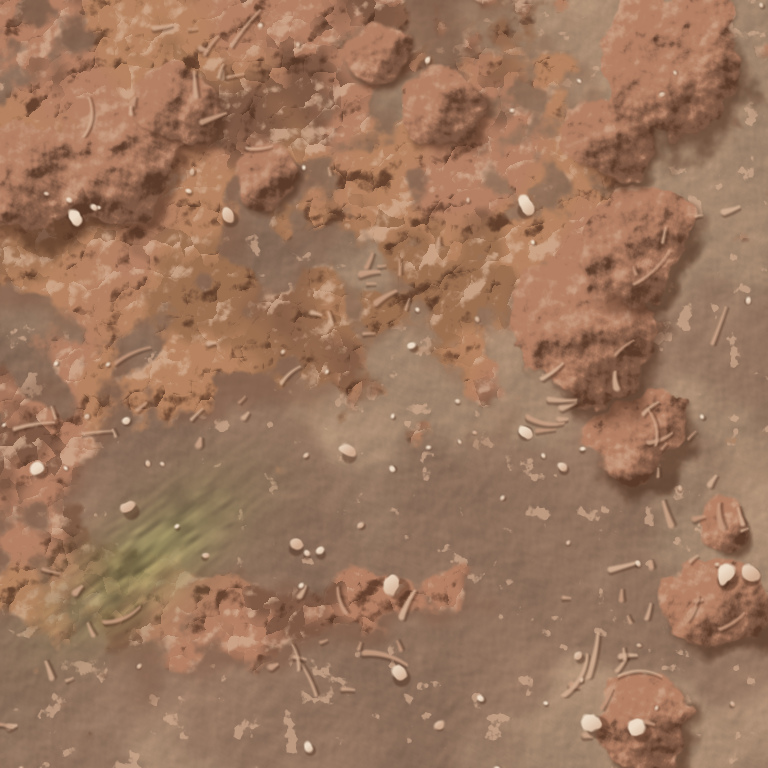
Give the GLSL for this texture, as a Shadertoy shader.

```glsl
// Dusty ground with rusty rubble, lumpy stones, straw, pale pebbles and a little grass.
const vec3 SOIL       = vec3(0.57, 0.45, 0.37);
const vec3 SOIL_LIGHT = vec3(0.67, 0.55, 0.45);
const vec3 RUST       = vec3(0.71, 0.50, 0.39);
const vec3 UMBER      = vec3(0.50, 0.35, 0.27);
const vec3 OCHRE      = vec3(0.73, 0.53, 0.36);
const vec3 STRAW      = vec3(0.82, 0.67, 0.56);
const vec3 CREAM      = vec3(0.93, 0.86, 0.78);
const vec3 SHADE      = vec3(0.30, 0.18, 0.12);
const vec3 GRASS      = vec3(0.55, 0.52, 0.34);
const vec2 LIGHT      = vec2(-0.6, 0.8);   // direction towards the sun
const float SOFT      = 0.0024;            // edge softness
const int STONES = 14, STRAWS = 110, PEBBLES = 80;

float hash(vec2 p) {
    return fract(sin(dot(p, vec2(127.1, 311.7))) * 43758.5453);
}
vec2 hash2(vec2 p) {
    return vec2(hash(p), hash(p + 17.3));
}
float noise(vec2 p) {
    vec2 i = floor(p), f = fract(p);
    f = f * f * (3.0 - 2.0 * f);
    return mix(mix(hash(i), hash(i + vec2(1, 0)), f.x),
               mix(hash(i + vec2(0, 1)), hash(i + vec2(1, 1)), f.x), f.y);
}
float fbm(vec2 p) {
    float sum = 0.0, amp = 0.53;
    for (int i = 0; i < 4; i++, amp *= 0.5) {
        sum += amp * noise(p);
        p = mat2(0.8, 0.6, -0.6, 0.8) * p * 2.03 + 7.1;
    }
    return sum;
}
mat2 rotation(float a) {
    return mat2(cos(a), sin(a), -sin(a), cos(a));
}
// Positive on slopes that face the sun
float relief(vec2 p, float scale) {
    return fbm(p * scale) - fbm(p * scale + LIGHT * 0.4);
}
// Coverage of a shape from its signed distance
float fill(float dist) {
    return 1.0 - smoothstep(-SOFT, SOFT, dist);
}
// Nearest chip: offset from its centre, and its random tone
vec3 chip(vec2 p) {
    vec3 best = vec3(9.0);
    for (int k = 0; k < 9; k++) {
        vec2 cell = floor(p) + vec2(k % 3, k / 3) - 1.0;
        vec2 d = p - cell - hash2(cell);
        if (dot(d, d) < dot(best.xy, best.xy)) best = vec3(d, hash(cell + 5.0));
    }
    return best;
}
// Rubble gathers towards the upper left, where positive
float rubbleField(vec2 p) {
    float bias = min(1.3 * (p.y - 0.38), 0.14) - max(p.x - 0.6, 0.0) * 1.1;
    return bias + 0.7 * max(0.2 - p.x, 0.0) + 1.5 * (fbm(p * 5.5 + 20.0) - 0.5);
}

vec3 ground(vec2 p, vec2 warp) {
    float field = rubbleField(p) + 0.3 * warp.x;
    vec3 soil = mix(SOIL, SOIL_LIGHT, smoothstep(0.4, 0.58, fbm(p * 4.0 + 3.0) + 0.1 * (p.x - 0.5)));
    soil *= 0.98 + 0.25 * (fbm(p * 9.0 + 70.0) - 0.5) + 0.2 * relief(p, 60.0);
    soil = mix(soil, STRAW, 0.7 * smoothstep(0.69, 0.77, fbm(p * 45.0 + 12.0)));
    soil = mix(soil, UMBER, 0.5 * smoothstep(-0.12, 0.05, rubbleField(p + LIGHT * 0.012)));

    // Loose chips on lumpy rubble
    vec3 c = chip(p * 46.0 + warp * 0.9);
    float lit = 0.8 * relief(p, 20.0) + 0.5 * relief(p, 55.0) + 0.13 * dot(c.xy, LIGHT);
    float tone = fbm(p * 8.0 + 9.0) + 0.16 * (c.z - 0.5);
    vec3 rubble = mix(UMBER, RUST, smoothstep(0.36, 0.52, tone));
    rubble = mix(rubble, OCHRE, 0.5 * smoothstep(0.5, 0.65, fbm(p * 5.0 + 31.0)));
    rubble = mix(rubble, STRAW, 0.8 * smoothstep(0.04, 0.24, lit + 0.12 * (c.z - 0.6)));
    rubble = mix(rubble, SHADE, 0.75 * smoothstep(0.06, 0.3, -lit));
    return mix(soil, rubble, smoothstep(-0.05, 0.06, field));
}

vec3 addStones(vec3 col, vec2 p, vec2 warp) {
    float rough = relief(p, 28.0) + 0.6 * relief(p, 65.0);
    for (int i = 0; i < STONES; i++) {
        vec2 id = vec2(i, 4.0), rnd = hash2(id) - 0.5;
        float t = fract(float(i) / 8.0 + 0.06);
        // One row runs up the right side, the other along the top
        vec2 centre = i < 8 ? vec2(0.87, t) + rnd * vec2(0.22, 0.06)
                            : vec2(t * 0.85, 0.86) + rnd * vec2(0.08, 0.2);
        float size = mix(0.03, 0.105, hash(id + 2.0));
        mat2 turn = rotation(6.28 * hash(id + 5.0));
        vec2 axes = size * vec2(1.0, mix(0.65, 0.95, hash(id + 8.0)));
        vec2 d = p - centre + warp * size * 0.34;
        float shadow = length(turn * (d + LIGHT * size * 0.28) / axes);
        col = mix(col, SHADE, 0.6 * (1.0 - smoothstep(0.8, 1.15, shadow)));
        float facing = dot(d, LIGHT) / size;
        vec3 stone = mix(UMBER, RUST, smoothstep(-0.7, 0.3, facing + rough * 2.5));
        stone = mix(stone, STRAW, 0.7 * smoothstep(0.05, 0.4, rough + facing * 0.16));
        stone = mix(stone, SHADE, 0.7 * smoothstep(0.1, 0.4, -rough - facing * 0.18));
        col = mix(col, stone, fill((length(turn * d / axes) - 1.0) * size * 0.7));
    }
    return col;
}

vec3 addGrass(vec3 col, vec2 p) {
    vec2 q = rotation(-0.65) * (p - vec2(0.19, 0.27)), spread = q * vec2(7.0, 17.0);
    float blades = noise(q * vec2(40.0, 150.0) + noise(p * 30.0));
    return mix(col, GRASS * (0.7 + 0.6 * blades), 0.8 * exp(-dot(spread, spread)));
}

vec3 addStraw(vec3 col, vec2 p) {
    for (int i = 0; i < STRAWS; i++) {
        vec2 id = vec2(i, 40.0), clump = hash2(vec2(i / 6, 61.0));
        vec2 centre = clump + (hash2(id) - 0.5) * 0.16;
        float reach = mix(0.004, 0.032, pow(hash(id + 3.0), 2.5));
        vec2 q = rotation(-0.9 - 2.4 * (hash(id + 6.0) - 0.5)) * (p - centre);
        q.y += (hash(id + 9.0) - 0.5) * 20.0 * q.x * q.x;
        float width = mix(0.001, 0.003, hash(id + 12.0)) * (1.0 - 0.4 * q.x / reach);
        float beyond = max(abs(q.x) - reach, 0.0);
        col = mix(col, SHADE, 0.4 * fill(length(vec2(beyond, q.y + 0.004)) - width));
        vec3 stalk = mix(RUST, STRAW, 0.5 + 0.7 * hash(id + 15.0));
        col = mix(col, stalk, 0.9 * fill(length(vec2(beyond, q.y)) - width));
    }
    return col;
}

vec3 addPebbles(vec3 col, vec2 p, vec2 warp) {
    for (int i = 0; i < PEBBLES; i++) {
        vec2 id = vec2(i, 90.0), d = p - hash2(id);
        float size = mix(0.003, 0.015, pow(hash(id + 3.0), 4.0));
        vec2 q = rotation(6.28 * hash(id + 6.0)) * (d + warp * size);
        col = mix(col, SHADE, 0.45 * fill(length(d + LIGHT * size * 0.5) - size));
        float lit = 0.1 + 0.5 * dot(d, LIGHT) / size + hash(id + 9.0);
        vec3 pebble = mix(STRAW, CREAM, clamp(lit, 0.0, 1.0));
        col = mix(col, pebble, fill(length(q * vec2(1.0, 1.3)) - size));
    }
    return col;
}

void mainImage(out vec4 fragColor, in vec2 fragCoord) {
    vec2 p = fragCoord / iResolution.y;
    vec2 warp = 2.0 * vec2(fbm(p * 22.0 + 50.0), fbm(p * 22.0 + 80.0)) - 1.0;
    vec3 col = addStones(ground(p, warp), p, warp);
    col = addStraw(addGrass(col, p), p);
    fragColor = vec4(addPebbles(col, p, warp), 1.0);
}
```
